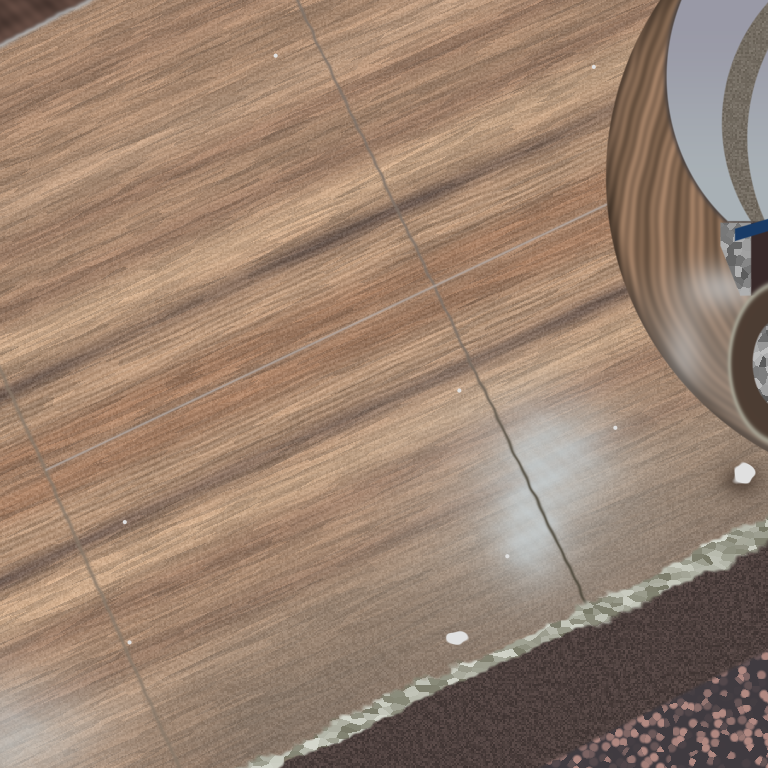
This texture is drawn by a WebGL 1 fragment shader. Its source:

```glsl
precision highp float;
// Wooden floor tiles seen at a slant, a shiny bowl at the right and a chipped
// step over granite below. Grain is stretched cellular noise over colour bands
// mirrored about the long seam; the rest is lines and circles.
uniform vec2 u_resolution;

float hash(vec2 p) {
  return fract(sin(dot(p, vec2(127.1, 311.7))) * 43758.5);
}

// Cellular noise: distance to the nearest point, and its random id
vec2 cells(vec2 p) {
  vec2 best = vec2(8.0, 0.0);
  for (int j = -1; j <= 1; j++) {
    for (int i = -1; i <= 1; i++) {
      vec2 c = floor(p) + vec2(float(i), float(j));
      float d = length(c + vec2(hash(c), hash(c + 37.3)) - p);
      if (d < best.x) best = vec2(d, hash(c + 71.9));
    }
  }
  return best;
}

// Layered sines, roughly -1 to 1
float waves(vec2 p) {
  return 0.5 * sin(p.x + 1.7 * sin(p.y)) + 0.3 * sin(2.3 * p.y - 1.4 * p.x + 1.0)
       + 0.2 * sin(4.1 * p.x + 3.3 * p.y);
}

float spot(vec2 p, vec2 c, vec2 r) {
  vec2 q = (p - c) / r;
  return exp(-dot(q, q));
}

float band(float x, float c, float w) {
  float q = (x - c) / w;
  return exp(-q * q);
}

float fill(float d, float soft) {
  return smoothstep(-soft, soft, d);
}

vec3 wood(vec2 g) {
  float v = g.y + 0.003 * waves(g * vec2(9.0, 40.0));
  float d = abs(v - 0.337 - 0.015 * (g.x - 0.4));
  vec3 c = vec3(0.62, 0.485, 0.38);
  // Bands mirrored on either side of the long seam
  c = mix(c, vec3(0.57, 0.4, 0.29), 0.75 * band(d, 0.025, 0.025));
  c = mix(c, vec3(0.7, 0.56, 0.44), 0.65 * band(d, 0.07, 0.022));
  c = mix(c, vec3(0.76, 0.62, 0.49), 0.85 * band(d, 0.158, 0.027));
  c = mix(c, vec3(0.52, 0.38, 0.3), 0.5 * band(d, 0.205, 0.018) + 0.5 * band(d, 0.275, 0.015));
  c = mix(c, vec3(0.71, 0.58, 0.47), 0.6 * band(d, 0.325, 0.025));
  c = mix(c, vec3(0.52, 0.38, 0.3), 0.35 * band(d, 0.445, 0.03));
  float streak = 0.65 + 0.35 * waves(vec2(g.x * 9.0, v * 15.0));
  c = mix(c, vec3(0.33, 0.26, 0.23), streak * band(d, 0.11, 0.011));
  // Grain and ripples under a pale haze
  float grain = 0.22 * cells(g * vec2(20.0, 290.0)).y + 0.16 * cells(g * vec2(4.0, 75.0)).y;
  c *= 0.82 + grain + 0.04 * waves(g * vec2(15.0, 220.0));
  c += 0.03 * sin(v * 850.0 + 2.0 * waves(g * 20.0)) * (0.4 + band(d, 0.07, 0.04));
  return mix(c, vec3(0.8, 0.79, 0.78), 0.13);
}

vec3 bowl(vec2 p, float r, float px) {
  // Rim with bent grain and sheen
  float ring = r + 0.025 * sin(p.y * 9.0) + 0.003 * waves(p * 20.0);
  vec3 c = mix(vec3(0.47, 0.37, 0.29), vec3(0.62, 0.49, 0.39), 0.5 + 0.5 * sin(ring * 150.0));
  c *= 0.94 + 0.1 * sin(ring * 520.0 + p.y * 6.0);
  c = mix(c, vec3(0.57, 0.53, 0.5), 0.6 * fill(0.6 - p.y, 0.08));
  float sheen = 0.7 * spot(p, vec2(0.94, 0.625), vec2(0.05, 0.03)) + 0.5 * spot(p, vec2(0.89, 0.54), vec2(0.025, 0.06));
  c = mix(c, vec3(0.77), min(sheen, 0.9));
  c *= mix(0.65, 1.0, smoothstep(0.0, 0.018, 0.41 - r));
  // Pale inside with a dark crescent
  float e = 0.22 - 0.22 * length((p - vec2(1.09, 0.9)) / vec2(0.222, 0.245));
  e = min(e, p.y - 0.712);
  vec3 pale = mix(vec3(0.66, 0.69, 0.71), vec3(0.6, 0.6, 0.65), smoothstep(0.75, 0.98, p.y));
  float arc = min(0.235 - length(p - vec2(1.175, 0.84)), length(p - vec2(1.235, 0.82)) - 0.262);
  pale = mix(pale, vec3(0.4, 0.37, 0.33) + 0.1 * hash(floor(p * 400.0)), fill(arc, px));
  c = mix(c, vec3(0.27, 0.25, 0.25), 0.8 * band(e, 0.0, 0.004));
  c = mix(c, pale, fill(e, px));
  // Grey clutter crossed by a blue cable
  float junk = min(p.x - 0.938 - 0.4 * max(0.68 - p.y, 0.0), min(0.71 - p.y, p.y - 0.615));
  float chip = cells(p * 90.0).y;
  c = mix(c, vec3(0.35 + 0.35 * chip), fill(junk, px));
  c = mix(c, vec3(0.22, 0.16, 0.16), fill(min(junk, p.x - 0.978), px));
  float cable = p.y - 0.695 - 0.3 * (p.x - 0.96);
  c = mix(c, vec3(0.1, 0.23, 0.4), fill(min(0.008 - abs(cable), p.x - 0.957), px));
  // Dark lower opening with a pale lip
  float o = 0.07 - 0.07 * length((p - vec2(1.02, 0.527)) / vec2(0.07, 0.105));
  c = mix(c, vec3(0.3, 0.24, 0.2), fill(o, px));
  c = mix(c, vec3(0.66, 0.65, 0.59), 0.8 * band(o, 0.0, 0.003));
  return mix(c, vec3(0.35 + 0.4 * chip), fill(o - 0.03, px));
}

void main() {
  vec2 p = gl_FragCoord.xy / u_resolution;
  float px = 1.0 / min(u_resolution.x, u_resolution.y);
  vec2 g = vec2(dot(p, vec2(0.913, 0.408)), dot(p, vec2(-0.408, 0.913)));
  float rough = waves(p * vec2(75.0, 95.0));
  float grit = hash(floor(p * 450.0));
  float edge = (p.y - 0.466 * (p.x - 0.352)) * 0.906;
  vec3 c = wood(g);
  // Worn grey floor and reflected light
  float worn = (1.0 - smoothstep(0.04, 0.3, edge)) * smoothstep(0.0, 0.4, p.x);
  c = mix(c, vec3(0.49, 0.45, 0.41), 0.65 * worn) + 0.08 * (grit - 0.5);
  float glow = spot(p, vec2(0.72, 0.41), vec2(0.08, 0.07)) + spot(p, vec2(0.69, 0.3), vec2(0.05, 0.06))
             + spot(p, vec2(0.0, 0.04), vec2(0.13, 0.08)) + 0.5 * spot(p, vec2(0.68, 0.35), vec2(0.16, 0.14));
  c = mix(c, vec3(0.78, 0.81, 0.82), min(0.65 * glow, 0.9) * (0.9 + 0.1 * rough));
  // Tile seams
  float seam = p.x - 0.566 - 0.48 * (0.626 - p.y) + 0.0015 * rough;
  float left = p.x - 0.059 - 0.45 * (0.388 - p.y) + 0.001 * rough;
  float along = g.y - 0.33 - 0.022 * (g.x - 0.22);
  c = mix(c, mix(vec3(0.3, 0.28, 0.23), vec3(0.5, 0.45, 0.41), smoothstep(0.35, 0.6, p.y)), 0.85 * band(seam, 0.0, 0.0024));
  c = mix(c, vec3(0.53, 0.47, 0.41), 0.8 * band(left, 0.0, 0.003));
  c = mix(c, vec3(0.7, 0.66, 0.64), 0.8 * band(along, 0.0, 0.0016) * fill(left, px));
  // Paint flecks
  vec2 fleck = cells(p * 17.0 + 5.0);
  float paint = spot(p, vec2(0.593, 0.17), vec2(0.017, 0.01)) + spot(p, vec2(0.97, 0.385), vec2(0.014, 0.018));
  c = mix(c, vec3(0.3, 0.24, 0.2), 0.8 * spot(p, vec2(0.965, 0.375), vec2(0.025, 0.02)));
  c = mix(c, vec3(0.88), max(step(0.96, fleck.y) * fill(0.045 - fleck.x, 0.015), fill(paint + 0.3 * rough - 0.5, 0.1)));
  // Dark top corner
  float corner = (p.y - 0.941 - 0.5 * p.x) * 0.89;
  c = mix(c, vec3(0.33, 0.25, 0.22) * (1.0 + 0.2 * rough), fill(corner, px));
  c = mix(c, vec3(0.69), 0.8 * band(corner + 0.002 * rough, 0.0, 0.004));
  // Step face, granite and chipped edge
  c = mix(c, vec3(0.3, 0.25, 0.24) * (0.8 + 0.4 * grit), fill(-edge, px));
  vec2 stone = cells(p * 95.0);
  float pink = smoothstep(0.3, 0.8, stone.y) * fill(0.55 - stone.x, 0.2);
  c = mix(c, mix(vec3(0.25, 0.23, 0.25), vec3(0.7, 0.54, 0.51), pink), fill(0.46 * (p.x - 0.703) - 0.89 * p.y, 0.004));
  float chipped = 0.006 + 0.01 * p.x + 0.005 * rough + 0.006 * waves(p * 27.0) - abs(edge - 0.006);
  c = mix(c, mix(vec3(0.46, 0.46, 0.39), vec3(0.84, 0.85, 0.81), cells(p * vec2(70.0, 130.0)).y), fill(chipped, 0.003));
  float r = length(p - vec2(1.199, 0.77));
  gl_FragColor = vec4(mix(c, bowl(p, r, px), fill(0.41 - r, px)), 1.0);
}
```
